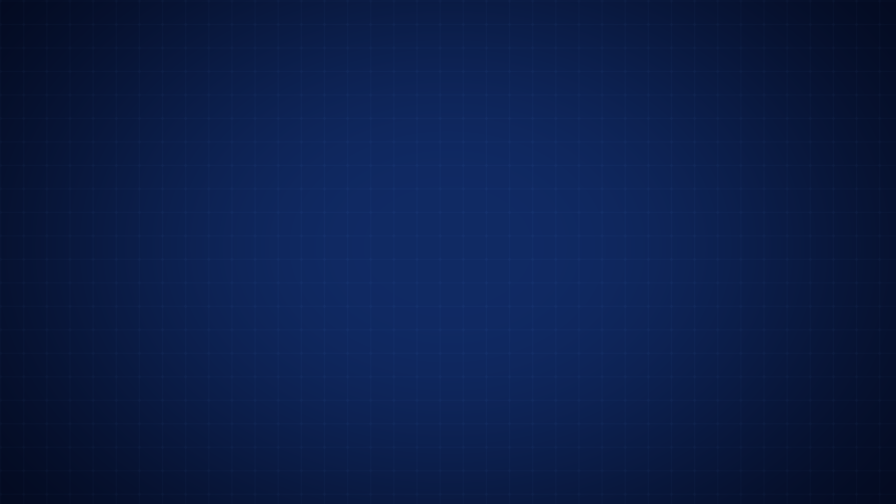
A WebGL 1 fragment shader for this background:

```glsl
precision highp float;
// Deep navy backdrop with a soft elliptical glow and a faint grid with dotted crossings.

uniform vec2 u_resolution;

const vec3 CORE_BLUE = vec3(0.062, 0.163, 0.388);
const vec3 EDGE_NAVY = vec3(0.010, 0.033, 0.110);
const vec3 LINE_TINT = vec3(0.30, 0.45, 0.60);

const vec2 CELL_SIZE = vec2(0.0459, 0.0466);
const vec2 GRID_INSET = vec2(0.0012, 0.0020);
const float LINE_WIDTH = 0.0023;
const float DOT_RADIUS = 0.0026;

// Distance on each axis to the nearest grid line
vec2 gridDistance(vec2 p, vec2 cell) {
    return abs(mod(p + 0.5 * cell, cell) - 0.5 * cell);
}

// Antialiased coverage of a thin line on each axis
vec2 lineCoverage(vec2 dist, float width, float pixel) {
    vec2 overlap = min(dist + 0.5 * pixel, 0.5 * width)
                 - max(dist - 0.5 * pixel, -0.5 * width);
    return clamp(overlap / pixel, 0.0, 1.0);
}

// Radial falloff, with the horizontal axis stretched
vec3 glowColor(vec2 p, float stretch) {
    float radius = length(p / vec2(stretch, 1.0));
    return mix(CORE_BLUE, EDGE_NAVY, smoothstep(0.10, 0.95, radius));
}

void main() {
    // Height is one unit
    float pixel = 1.0 / u_resolution.y;
    vec2 p = gl_FragCoord.xy * pixel;
    float aspect = u_resolution.x * pixel;

    // Background glow
    vec3 color = glowColor(p - vec2(0.5 * aspect, 0.51), 1.37);

    // Grid measured from the top left
    vec2 gridPoint = vec2(p.x, 1.0 - p.y) - GRID_INSET;
    vec2 dist = gridDistance(gridPoint, CELL_SIZE);
    vec2 lines = lineCoverage(dist, LINE_WIDTH, pixel);
    float dots = 1.0 - smoothstep(DOT_RADIUS - pixel, DOT_RADIUS + pixel, length(dist));

    color += LINE_TINT * (0.030 * max(lines.x, lines.y) + 0.035 * dots);
    gl_FragColor = vec4(color, 1.0);
}
```
